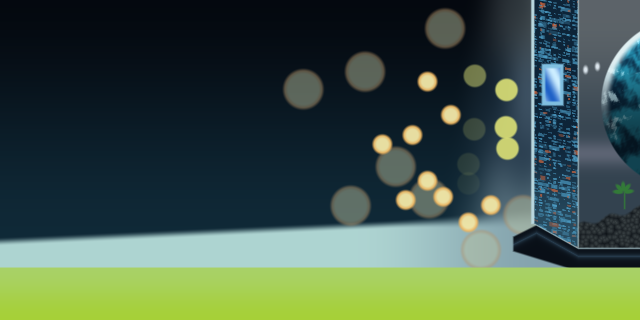
Reproduce this background procedurally as a WebGL 2 fragment shader.

```glsl
#version 300 es
precision highp float;
uniform vec2 u_resolution;
out vec4 fragColor;

// Soft discs: centre and opacity, grouped by size
const vec2 LARGE[8] = vec2[8](vec2(1.391, .911), vec2(1.141, .776), vec2(.948, .721), vec2(1.237, .479),
    vec2(1.096, .357), vec2(1.341, .38), vec2(1.635, .328), vec2(1.503, .219));
const vec2 WARM[9] = vec2[9](vec2(1.336, .745), vec2(1.409, .641), vec2(1.195, .549), vec2(1.289, .578),
    vec2(1.336, .435), vec2(1.268, .375), vec2(1.385, .385), vec2(1.534, .359), vec2(1.464, .305));
const vec3 LIME[7] = vec3[7](vec3(1.583, .719, .92), vec3(1.581, .602, .92), vec3(1.586, .536, .92),
    vec3(1.484, .763, .5), vec3(1.482, .596, .2), vec3(1.464, .487, .12), vec3(1.464, .427, .07));

float cover(float d, float soft) {
    float w = soft + .75 / u_resolution.y;
    return 1. - smoothstep(-w, w, d);
}

float hash(vec2 c) {
    return fract(sin(dot(c, vec2(127.1, 311.7))) * 43758.55);
}

float box(vec2 p, vec2 halfSize) {
    vec2 d = abs(p) - halfSize;
    return max(d.x, d.y);
}

// Distance to the nearest jittered cell point
float cellular(vec2 p) {
    float nearest = 1.;
    for (int i = 0; i < 9; i++) {
        vec2 cell = floor(p) + vec2(i % 3 - 1, i / 3 - 1);
        vec2 site = cell + vec2(hash(cell), hash(cell + 19.));
        nearest = min(nearest, length(p - site));
    }
    return nearest;
}

float waves(vec2 p) {
    float sum = 0., amp = .5;
    for (int i = 0; i < 5; i++) {
        sum += amp * sin(p.x + 1.7 * sin(p.y)) * cos(p.y * 1.2 - p.x * .4);
        p = mat2(1.5, 1.1, -1.1, 1.5) * p + 1.3;
        amp *= .6;
    }
    return sum;
}

vec3 room(vec2 p) {
    vec3 col = mix(vec3(.06, .16, .215), vec3(.015, .03, .055), smoothstep(.25, 1.05, p.y));
    // Out-of-focus interior on the right
    vec3 haze = mix(vec3(.38, .48, .53), vec3(.2, .28, .35), smoothstep(.3, .55, p.y));
    haze = mix(haze, vec3(.3, .34, .36), smoothstep(.7, .95, p.y));
    haze += .05 * sin(p.x * 31. + 1.) * sin(p.y * 11.);
    col = mix(col, haze, smoothstep(1.4, 1.68, p.x + .12 * (.6 - p.y)));
    float edge = .245 + .044 * p.x;
    vec3 table = mix(vec3(.68, .83, .82), vec3(.52, .64, .68), smoothstep(1.1, 1.7, p.x));
    return mix(col, table, cover(p.y - edge, .012 + .02 * smoothstep(1.2, 1.7, p.x)));
}

vec3 bokeh(vec3 col, vec2 p) {
    for (int i = 0; i < 8; i++) {
        float d = length(p - LARGE[i]) - .062;
        vec3 tint = mix(vec3(.72, .75, .62), vec3(.72, .58, .4), smoothstep(-.016, 0., d));
        col = mix(col, tint, .48 * cover(d, .004));
    }
    for (int i = 0; i < 7; i++)
        col = mix(col, vec3(.85, .87, .46), LIME[i].z * cover(length(p - LIME[i].xy) - .035, .002));
    for (int i = 0; i < 9; i++) {
        float d = length(p - WARM[i]) - .03;
        vec3 tint = mix(vec3(.94, .9, .65), vec3(.93, .7, .36), smoothstep(-.014, 0., d));
        col = mix(col, tint, .96 * cover(d, .003));
    }
    return col;
}

vec3 circuit(vec2 p) {
    vec3 col = mix(vec3(.16, .3, .38), vec3(.05, .14, .22), smoothstep(.25, .6, p.y));
    // Random traces at three grid sizes
    for (int i = 0; i < 3; i++) {
        vec2 g = (p + vec2(0, .2 * (p.x - 1.667))) * vec2(28., 50.) * (1. + .7 * float(i));
        vec2 cell = floor(g);
        float h = hash(cell + 7. * float(i));
        float bar = cover(box(fract(g) - .5, vec2(.1 + .4 * hash(cell + 3.), .14 + .2 * h)), .08);
        vec3 tint = h > .94 ? vec3(.8, .4, .25) : vec3(.3, .62, .78);
        col = mix(col, tint, bar * step(.5, h) * (.25 + .5 * hash(cell + 5.)));
    }
    // Glowing chip
    vec2 q = p - vec2(1.727, .735);
    col = mix(col, vec3(.5, .75, .88), cover(box(q, vec2(.034, .065)), .002));
    vec3 core = mix(vec3(.12, .38, .78), vec3(.8, .93, 1.), .5 + .5 * sin(q.x * 70. + q.y * 35.));
    return mix(col, core, cover(box(q, vec2(.023, .052)), .002));
}

vec3 globe(vec3 col, vec2 p) {
    vec2 q = p - vec2(2.148, .677);
    float d = length(q) - .269;
    float n = waves(q * 20.);
    vec3 planet = mix(vec3(.03, .12, .19), vec3(.1, .4, .48), smoothstep(-.3, .5, n));
    planet = mix(planet, vec3(.7, .83, .86), .7 * smoothstep(.25, .7, waves(q * 27. + 4.)));
    planet *= .65 + 1.4 * smoothstep(-.1, .3, q.y);
    float rim = smoothstep(-.035, -.008, d) * smoothstep(-.12, .15, q.y);
    planet = mix(planet, vec3(.88, .94, .95), rim);
    return mix(col, planet, cover(d, .001));
}

vec3 display(vec3 col, vec2 p) {
    float foot = max(.302 - .557 * (p.x - 1.667), .224);
    // Dark plinth with a lit upper lip
    float top = min(.26 + .5 * (p.x - 1.604), foot);
    float plinth = max(max(p.y - top, 1.604 - p.x), .215 - .307 * (p.x - 1.604) - p.y);
    vec3 base = vec3(.035, .06, .09) + vec3(.12, .18, .22) * exp(-abs(p.y - top + .025) * 150.);
    col = mix(col, base, cover(plinth, .002));
    // Scene behind the front glass
    vec3 inside = mix(vec3(.2, .26, .31), vec3(.36, .39, .41), smoothstep(.5, .95, p.y));
    inside += vec3(.16, .13, .14) * exp(-pow((p.y - .52) / .04, 2.));
    for (int i = 0; i < 2; i++)
        inside += .55 * cover(length((p - vec2(1.83 + .037 * float(i), .782 + .01 * float(i))) * vec2(1.3, .8)) - .009, .004);
    inside = globe(inside, p);
    float soilTop = .295 + .28 * (p.x - 1.807) + .008 * sin(p.x * 70.);
    vec3 soil = mix(vec3(.22, .25, .26), vec3(.06, .08, .1), cellular(p * 75.));
    inside = mix(inside, soil, cover(p.y - soilTop, .004));
    // Seedling with fanned leaves
    vec2 q = p - vec2(1.948, .4);
    float plant = box(q + vec2(-.004, .025), vec2(.002, .028));
    for (int i = 0; i < 5; i++) {
        float a = .1 + .75 * float(i);
        vec2 leaf = mat2(cos(a), -sin(a), sin(a), cos(a)) * q - vec2(.016, 0);
        plant = min(plant, length(leaf * vec2(.5, 1.2)) - .008);
    }
    inside = mix(inside, vec3(.2, .48, .22), cover(plant, .001));
    inside = mix(inside, circuit(p), step(p.x, 1.807));
    col = mix(col, inside, cover(max(1.667 - p.x, foot - p.y), 0.));
    // Bright glass edges
    float lit = cover(max(abs(p.x - 1.665) - .005, .3 - p.y), .001);
    lit = max(lit, .75 * cover(max(abs(p.x - 1.807) - .002, .224 - p.y), .001));
    lit = max(lit, .65 * cover(max(abs(p.y - foot) - .002, 1.667 - p.x), .001));
    return mix(col, vec3(.72, .84, .87), lit);
}

void main() {
    vec2 p = gl_FragCoord.xy / u_resolution.y;
    vec3 col = display(bokeh(room(p), p), p);
    vec3 band = mix(vec3(.65, .815, .22), vec3(.66, .82, .4), smoothstep(0., .164, p.y));
    fragColor = vec4(mix(col, band, cover(p.y - .164, 0.)), 1.);
}
```
